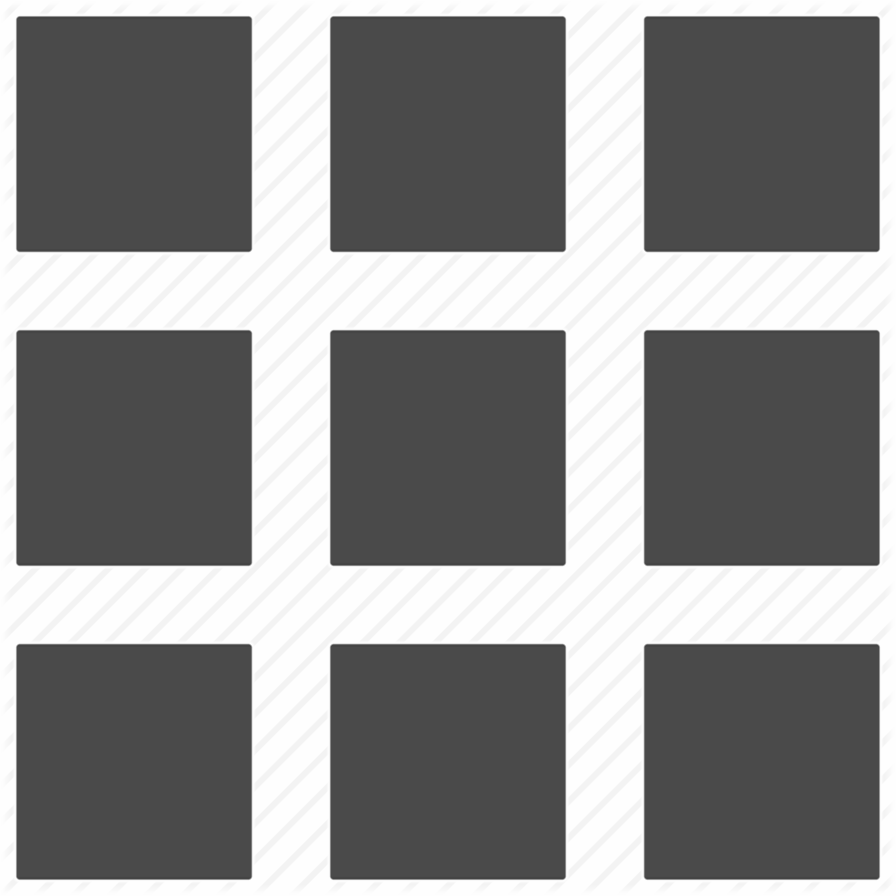
This pattern is drawn by a three.js fragment shader. Its source:

```glsl
varying vec2 vUv;

#define PITCH 0.3503
#define HALF_SIDE 0.1314
#define CORNER_RADIUS 0.004
#define SOFTNESS 0.0013
#define STRIPE_PERIOD 0.0407
#define STRIPE_WIDTH 0.0095
#define STRIPE_PHASE 0.0
#define PAPER vec3(0.995)
#define STRIPE vec3(0.953)
#define FILL vec3(0.29)
#define RIM vec3(0.265)

float roundedSquare(vec2 p, float halfSide, float radius) {
  vec2 q = abs(p) - halfSide + radius;
  return length(max(q, 0.0)) + min(max(q.x, q.y), 0.0) - radius;
}

// Coverage of a shape from its signed distance
float coverage(float d) {
  return 1.0 - smoothstep(-SOFTNESS, SOFTNESS, d);
}

// Rising diagonal bands, measured along the horizontal
float diagonalStripes(vec2 p) {
  float t = (p.x - p.y) / STRIPE_PERIOD - STRIPE_PHASE;
  float d = abs(fract(t + 0.5) - 0.5) * STRIPE_PERIOD;
  return coverage(d - 0.5 * STRIPE_WIDTH);
}

void main() {
  // Grid centred on the canvas
  vec2 cell = (fract((vUv - 0.5) / PITCH + 0.5) - 0.5) * PITCH;
  float d = roundedSquare(cell, HALF_SIDE, CORNER_RADIUS);

  // Stripes fade beside the squares and towards the canvas border
  vec2 inset = min(vUv, 1.0 - vUv);
  float fade = smoothstep(0.0, 0.014, min(inset.x, inset.y));
  fade *= smoothstep(0.001, 0.005, d);
  vec3 color = mix(PAPER, STRIPE, diagonalStripes(vUv) * fade);

  // Slightly darker rim along the top and bottom edges
  float rim = smoothstep(HALF_SIDE - 0.004, HALF_SIDE - 0.002, abs(cell.y));
  color = mix(color, mix(FILL, RIM, rim), coverage(d));

  gl_FragColor = vec4(color, 1.0);
}
```
